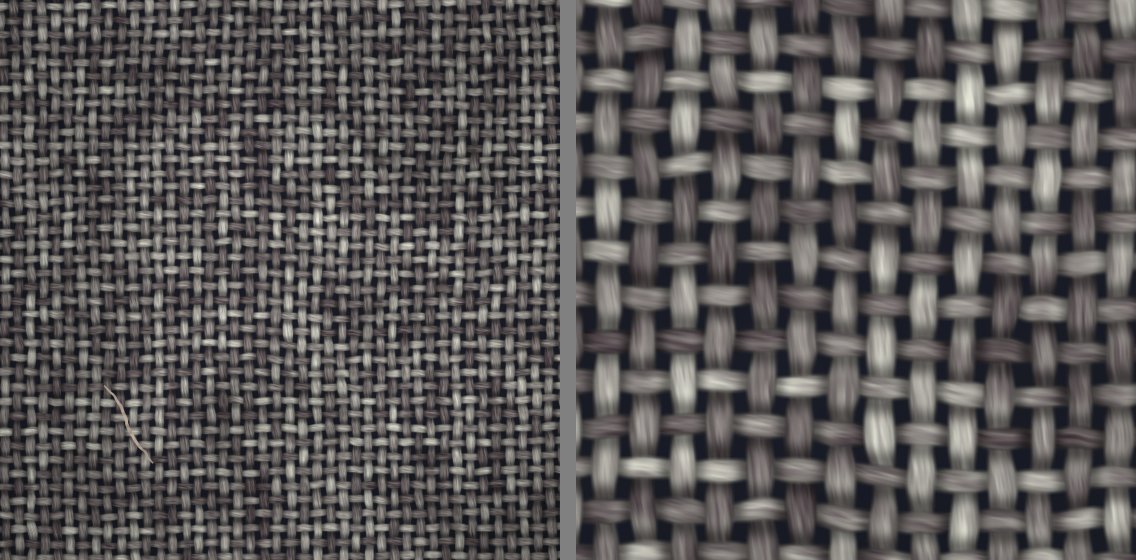
Left, the full canvas; right, a detail of the centre.
Write a Shadertoy shader that draws this texture.

```glsl
const float PI = 3.14159265;

float hash(vec2 p) {
    return fract(sin(dot(p, vec2(127.1, 311.7))) * 43758.545);
}

float noise(vec2 p) {
    vec2 i = floor(p), f = fract(p);
    f = f * f * (3.0 - 2.0 * f);
    return mix(mix(hash(i), hash(i + vec2(1, 0)), f.x),
               mix(hash(i + vec2(0, 1)), hash(i + vec2(1, 1)), f.x), f.y);
}

// One set of parallel yarns: q.x runs across them, q.y along them.
// Returns colour and coverage; phase shifts the over-under rhythm.
vec4 yarn(vec2 q, float halfWidth, float phase, float seed) {
    float id = floor(q.x);
    float key = id * 7.37 + seed;
    float lift = cos(PI * (q.y - 0.5 + id + phase));

    // Uneven path and thickness
    float x = fract(q.x) - 0.5 + 0.2 * (noise(vec2(key, q.y * 0.6)) - 0.5);
    x += 0.06 * (noise(vec2(key + 3.1, q.y * 2.3)) - 0.5);
    float w = halfWidth * (0.82 + 0.3 * noise(vec2(key + 9.7, q.y * 0.8)));
    w *= 1.0 + 0.1 * lift;
    float cover = 1.0 - smoothstep(w - 0.07, w + 0.07, abs(x));

    // Heathered tone drifting along the yarn, with fine twisted fibres
    float tone = 0.55 * noise(vec2(key + 21.3, q.y * 0.55))
               + 0.25 * hash(vec2(key, 4.7))
               + 0.20 * noise(vec2(key + 5.9, q.y * 1.7));
    float fibre = noise(vec2((x + 0.12 * q.y) * 9.0 + key * 3.0, q.y * 1.4))
                + 0.5 * noise(vec2((x + 0.12 * q.y) * 19.0 + key, q.y * 2.6));
    tone = smoothstep(0.15, 0.85, tone) + 0.5 * (fibre - 0.75);
    vec3 colour = mix(vec3(0.33, 0.295, 0.305), vec3(0.69, 0.685, 0.65), tone);

    // Rounded section, darker where the yarn dives under
    float r = clamp(x / w, -1.0, 1.0);
    colour *= (1.0 - 0.38 * r * r) * mix(0.6, 1.04, smoothstep(-0.5, 0.85, lift));
    return vec4(colour, cover);
}

// Coverage of a loose wavy hair from a to b
float hair(vec2 p, vec2 a, vec2 b) {
    vec2 dir = b - a;
    float t = clamp(dot(p - a, dir) / dot(dir, dir), 0.0, 1.0);
    vec2 side = normalize(vec2(-dir.y, dir.x));
    float bend = 0.004 * sin(t * 7.0) + 0.003 * (noise(vec2(t * 14.0, 2.0)) - 0.5);
    float d = length(p - a - dir * t - side * bend);
    float w = 0.0012 + 0.0016 * sin(PI * t);
    return 1.0 - smoothstep(w - 0.001, w + 0.0015, d);
}

void mainImage(out vec4 fragColor, in vec2 fragCoord) {
    vec2 uv = fragCoord / iResolution.xy;
    vec2 p = uv * vec2(43.0, 39.5);

    // Slow distortion of the whole cloth
    p += 0.5 * vec2(noise(uv * 5.0), noise(uv * 5.0 + 17.0));

    vec4 warp = yarn(p, 0.335, 0.0, 1.3);
    vec4 weft = yarn(p.yx, 0.265, 1.0, 57.9);

    // Plain weave: the upper yarn alternates from cell to cell
    bool warpOver = mod(floor(p.x) + floor(p.y), 2.0) < 0.5;
    vec4 top = warpOver ? warp : weft;
    vec4 under = warpOver ? weft : warp;

    vec3 colour = vec3(0.085, 0.095, 0.13);
    colour = mix(colour, under.rgb, under.a);
    colour = mix(colour, top.rgb, top.a);

    // Broad patchiness and gentle falloff to the corners
    colour *= 0.92 + 0.2 * noise(uv * 7.0 + 3.0);
    vec2 c = uv - 0.5;
    colour *= 1.04 - 0.4 * dot(c, c);

    // Loose pale fibre lying on top
    float strand = hair(uv, vec2(0.188, 0.311), vec2(0.271, 0.173));
    float fleck = 0.8 + 0.3 * noise(uv * 180.0);
    colour = mix(colour, vec3(0.74, 0.67, 0.61) * fleck, 0.9 * strand);

    fragColor = vec4(colour, 1.0);
}
```
